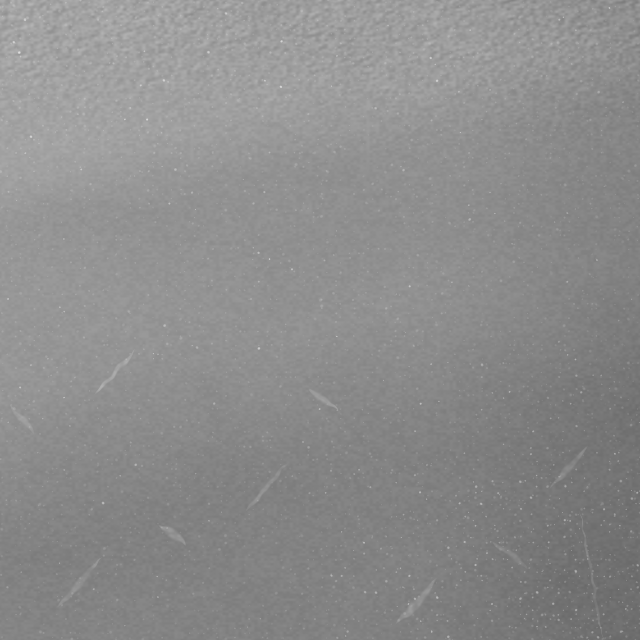
Reproduce this texture procedurally as a three.js fragment shader.

```glsl
varying vec2 vUv;

const float SHADE = 0.487;
const float MID_LIFT = 0.070;
const float TOP_LIFT = 0.052;
const int SCRATCH_COUNT = 9;

float hash(vec2 p) {
  vec3 q = fract(vec3(p.xyx) * 0.1031);
  q += dot(q, q.yzx + 33.33);
  return fract((q.x + q.y) * q.z);
}

float noise(vec2 p) {
  vec2 cell = floor(p);
  vec2 f = fract(p);
  f = f * f * (3.0 - 2.0 * f);
  float low = mix(hash(cell), hash(cell + vec2(1.0, 0.0)), f.x);
  float high = mix(hash(cell + vec2(0.0, 1.0)), hash(cell + 1.0), f.x);
  return mix(low, high, f.y);
}

float fbm(vec2 p) {
  float sum = 0.0;
  float gain = 0.5;
  for (int i = 0; i < 4; i++) {
    sum += gain * noise(p);
    p = p * 2.03 + 17.3;
    gain *= 0.5;
  }
  return sum / 0.9375;
}

// Broad tilted bands of light, clouded and darker to the right
float sheen(vec2 uv) {
  float height = uv.y - 0.21 * uv.x + 0.07 * (fbm(uv * 3.0 + 5.0) - 0.5);
  float tone = SHADE + MID_LIFT * smoothstep(0.12, 0.42, height);
  tone += TOP_LIFT * smoothstep(0.62, 0.76, height);
  tone += 0.06 * (fbm(uv * vec2(2.2, 3.6) + 31.0) - 0.5);
  tone -= 0.055 * smoothstep(0.6, 1.05, uv.x);
  return tone + 0.028 * (1.0 - uv.x);
}

// Fine grain, slightly drawn out sideways and rougher near the top
float grain(vec2 uv) {
  float fine = noise(uv * vec2(200.0, 270.0)) - 0.5;
  float soft = noise(uv * vec2(85.0, 140.0) + 40.0) - 0.5;
  vec2 tilted = vec2(uv.x + 0.3 * uv.y, uv.y - 0.25 * uv.x) * vec2(120.0, 175.0);
  float relief = noise(tilted + 9.0) - noise(tilted + vec2(9.5, 8.3));
  float rough = smoothstep(0.70, 1.0, uv.y);
  return (0.036 + 0.035 * rough) * fine + 0.014 * soft + 0.065 * rough * relief;
}

// One soft speck in some cells of a grid
float specks(vec2 uv, float cells, float density, float seed) {
  vec2 p = uv * cells;
  vec2 id = floor(p) + seed;
  vec2 center = 0.38 + 0.24 * vec2(hash(id + 3.1), hash(id + 7.7));
  float radius = mix(0.20, 0.37, hash(id + 11.3));
  float present = step(hash(id), density);
  vec2 d = fract(p) - center;
  d.x += 0.4 * d.y * (hash(id + 23.0) - 0.5);
  return present * (1.0 - smoothstep(radius * 0.2, radius, length(d))) * mix(0.3, 1.0, hash(id + 19.9));
}

// Tapered scrape with a ragged edge
float scratch(vec2 uv, vec2 center, float angle, float halfLength, float width) {
  vec2 axis = vec2(cos(angle), sin(angle));
  vec2 d = uv - center;
  float along = dot(d, axis) / halfLength;
  float across = dot(d, vec2(-axis.y, axis.x));
  across += 0.006 * (noise(uv * 75.0) - 0.5);
  float taper = max(1.0 - along * along, 0.0);
  float body = 1.0 - smoothstep(0.2, 1.0, abs(across) / (width * taper + 0.0006));
  return body * smoothstep(0.0, 0.4, taper) * mix(0.35, 1.0, noise(uv * 120.0));
}

float scratches(vec2 uv) {
  float sum = 0.0;
  for (int i = 0; i < SCRATCH_COUNT; i++) {
    float n = float(i);
    vec2 id = vec2(n, n * 3.0 + 2.0);
    vec2 center = vec2(fract(0.18 + n * 0.618), 0.04 + 0.39 * fract(0.97 + n * 0.27));
    float falling = mod(n, 2.0);
    float angle = mix(0.85, -0.25 - 0.85 * hash(id), falling);
    float halfLength = mix(0.05, 0.035, falling) * mix(0.8, 1.1, hash(id + 5.0));
    float width = mix(0.0045, 0.0075, hash(id + 9.0));
    sum += scratch(uv, center, angle, halfLength, width) * mix(0.6, 1.0, hash(id + 13.0));
  }
  return sum;
}

void main() {
  float wornCorner = smoothstep(0.4, 1.0, vUv.x) * (1.0 - smoothstep(0.05, 0.5, vUv.y));
  float tone = sheen(vUv) + grain(vUv);

  // Dust: faint everywhere, bright and dense in the worn corner
  tone += 0.07 * specks(vUv, 140.0, 0.13, 0.0);
  tone += 0.08 * specks(vUv + 0.013, 100.0, 0.06, 50.0);
  tone += 0.22 * specks(vUv, 115.0, 0.008 + 0.14 * wornCorner, 120.0);
  tone += 0.16 * specks(vUv + 0.037, 150.0, 0.004 + 0.13 * wornCorner, 210.0);

  // Scrapes, and one long thin line in the corner
  tone += 0.12 * scratches(vUv);
  tone += 0.08 * scratch(vUv, vec2(0.925, 0.10), -1.40, 0.11, 0.003);

  gl_FragColor = vec4(vec3(clamp(tone, 0.0, 1.0)), 1.0);
}
```
